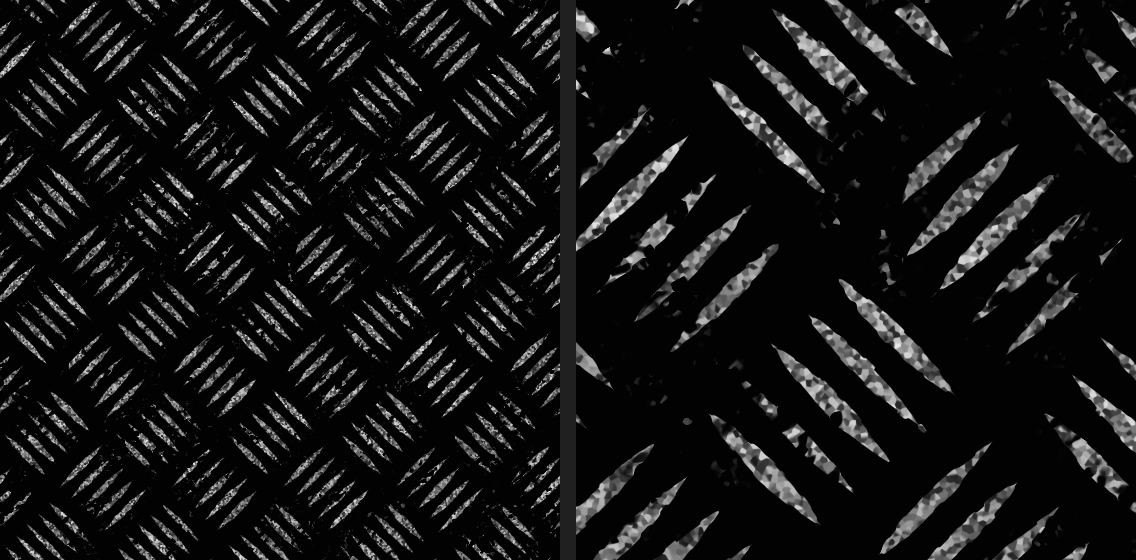
Left, the full canvas; right, a detail of the centre.
Give the GLSL for this pattern, as a WebGL 2 fragment shader.

```glsl
#version 300 es
precision highp float;
// Worn tread plate: groups of five pointed bars in alternating diagonals, tiling seamlessly.

#define REPEATS 5.0        // groups of each direction across and down
#define BAR_SPACING 0.139  // the values below are in units of one repeat
#define BAR_LENGTH 0.51
#define BAR_WIDTH 0.060
#define EDGE_ROUGHNESS 0.011
#define GROUP_JITTER 0.012
#define GRAIN_COUNT 300.0  // grains across the canvas
#define WEAR_AMOUNT 0.50
#define FLECK_AMOUNT 0.55

uniform vec2 u_resolution;
out vec4 fragColor;

const float TAU = 6.2831853;
const vec3 BASE_COLOR = vec3(0.008);
const vec3 GRAIN_DARK = vec3(0.13);
const vec3 GRAIN_LIGHT = vec3(0.87);

float hash(vec3 p) {
  p = fract(p * vec3(0.1031, 0.1030, 0.0973));
  p += dot(p, p.yzx + 33.33);
  return fract((p.x + p.y) * p.z);
}

// Cellular noise: softly bounded cells of random value, wrapping every unit of uv.
float cellNoise(vec2 uv, vec2 count, float seed) {
  vec2 p = uv * count;
  vec2 base = floor(p);
  float total = 0.0, weights = 0.0;
  for (int y = -1; y <= 1; y++) {
    for (int x = -1; x <= 1; x++) {
      vec2 cell = base + vec2(x, y);
      vec2 id = mod(cell, count);
      vec2 point = cell + vec2(hash(vec3(id, seed)), hash(vec3(id, seed + 7.0)));
      vec2 d = p - point;
      float w = exp(-9.0 * dot(d, d));
      total += w * hash(vec3(id, seed + 13.0));
      weights += w;
    }
  }
  return total / max(weights, 1e-6);
}

// Broad worn patches from warped sines with whole frequencies.
float wearPatches(vec2 uv) {
  vec2 a = TAU * uv;
  a += 0.7 * sin(a.yx * vec2(2.0, 3.0) + vec2(1.3, 4.1));
  float s = sin(3.0 * a.x + 2.0 * a.y + 0.8) + sin(4.0 * a.y - 3.0 * a.x + 2.6)
          + 0.7 * sin(7.0 * a.x + 5.0 * a.y + 5.0) + 0.7 * sin(8.0 * a.y - 6.0 * a.x);
  return smoothstep(0.0, 2.4, s);
}

// One direction of bars; returns coverage, shade and wear of the nearest bar.
vec3 barGroup(vec2 p, vec2 center, vec2 along, float roughness, float seed) {
  vec2 q = p - center + 0.5;
  vec2 id = mod(floor(q), REPEATS);
  vec2 jitter = vec2(hash(vec3(id, seed)), hash(vec3(id, seed + 3.0))) - 0.5;
  vec2 d = fract(q) - 0.5 - GROUP_JITTER * jitter;
  float u = dot(d, along);
  float v = dot(d, vec2(-along.y, along.x));

  float bar = clamp(round(v / BAR_SPACING), -2.0, 2.0);
  vec3 key = vec3(id * 7.0 + bar + 3.0, seed + bar * 5.0 + 20.0);
  float sizeRandom = hash(key);
  float shadeRandom = hash(key + 31.0);
  float wearRandom = hash(key + 57.0);

  // Pointed lens profile
  float t = 2.0 * u / (BAR_LENGTH * mix(0.94, 1.04, shadeRandom));
  float halfWidth = 0.5 * BAR_WIDTH * mix(0.82, 1.14, sizeRandom) * (1.0 - t * t);
  float dist = abs(v - bar * BAR_SPACING) - halfWidth + roughness;
  float aa = 0.75 * REPEATS / u_resolution.y;
  return vec3(1.0 - smoothstep(-aa, aa, dist), mix(0.78, 1.08, shadeRandom), pow(wearRandom, 5.0));
}

void main() {
  vec2 uv = gl_FragCoord.xy / u_resolution;
  vec2 diagonal = vec2(uv.x + uv.y, uv.y - uv.x);

  // Surface textures
  float grain = cellNoise(uv, vec2(GRAIN_COUNT), 1.0);
  float chips = cellNoise(uv, vec2(130.0), 40.0);
  float scratches = cellNoise(diagonal, vec2(44.0, 120.0), 80.0);
  float wear = wearPatches(uv);

  // Bars rising to the right, then bars falling to the right
  vec2 p = uv * REPEATS;
  float roughness = EDGE_ROUGHNESS * (chips - 0.4);
  vec3 rising = barGroup(p, vec2(0.92, 0.64), vec2(0.70711, 0.70711), roughness, 2.0);
  vec3 falling = barGroup(p, vec2(0.42, 0.137), vec2(0.70711, -0.70711), roughness, 9.0);
  vec3 bar = rising.x > falling.x ? rising : falling;

  // Paint lost in chips and scratches
  float loss = 0.10 + WEAR_AMOUNT * max(0.75 * wear, 0.8 * bar.z);
  float kept = smoothstep(loss - 0.09, loss + 0.09, mix(chips, scratches, 0.45));
  float coverage = bar.x * kept;

  // Dim flecks scattered around worn areas
  float fleck = smoothstep(0.72, 0.88, chips) * smoothstep(0.5, 0.85, grain);
  fleck *= FLECK_AMOUNT * wear * smoothstep(0.3, 0.7, scratches);

  vec3 grainColor = mix(GRAIN_DARK, GRAIN_LIGHT, grain) * bar.y;
  vec3 color = mix(BASE_COLOR, grainColor, max(coverage, fleck * (1.0 - bar.x)));
  fragColor = vec4(color, 1.0);
}
```
